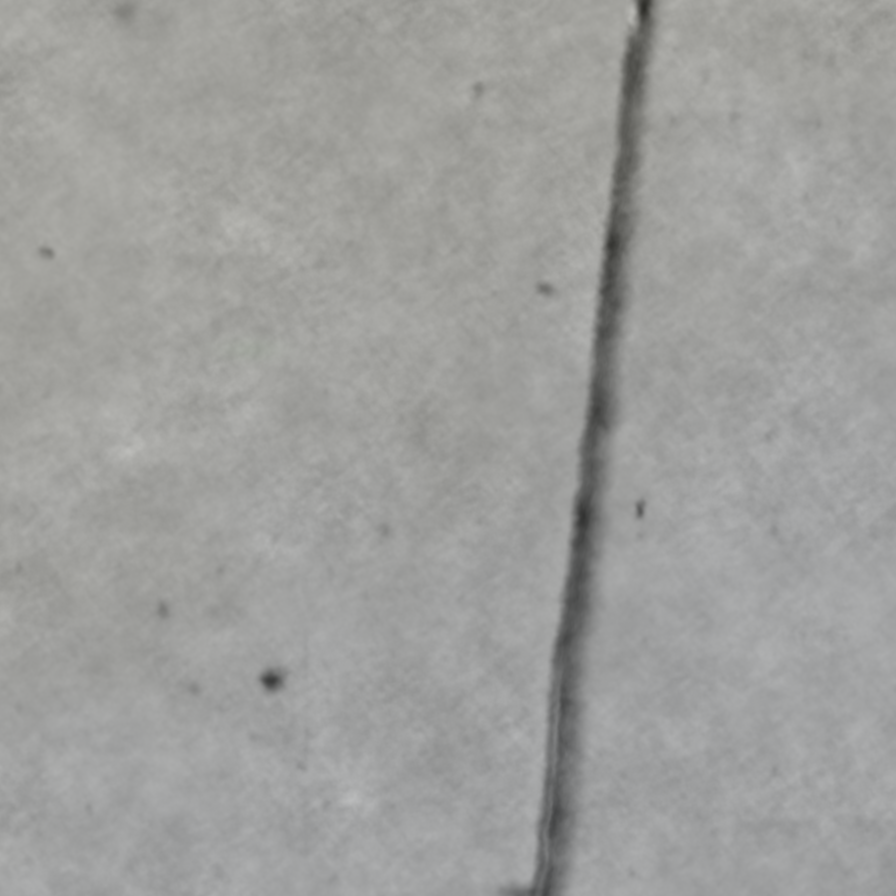
Give the GLSL for this texture, as a Shadertoy shader.

```glsl
float hash(vec2 p) {
    vec3 q = fract(vec3(p.xyx) * 0.1031);
    q += dot(q, q.yzx + 33.33);
    return fract((q.x + q.y) * q.z);
}

float noise(vec2 p) {
    vec2 cell = floor(p), f = fract(p);
    f = f * f * (3.0 - 2.0 * f);
    return mix(mix(hash(cell), hash(cell + vec2(1, 0)), f.x),
               mix(hash(cell + vec2(0, 1)), hash(cell + vec2(1, 1)), f.x), f.y);
}

// Centred fractal noise, roughly -0.5 to 0.5
float fbm(vec2 p, int octaves) {
    float sum = 0.0, amp = 0.5;
    for (int i = 0; i < octaves; i++) {
        sum += amp * (noise(p) - 0.5);
        p = mat2(1.6, 1.2, -1.2, 1.6) * p + 17.3;
        amp *= 0.6;
    }
    return sum;
}

// Soft elliptical falloff
float blob(vec2 p, vec2 centre, vec2 radius) {
    vec2 d = (p - centre) / radius;
    return exp(-dot(d, d));
}

// Sparse pits, one candidate per grid cell
float pits(vec2 p, float scale, float density) {
    vec2 cell = floor(p * scale), f = fract(p * scale);
    float present = step(hash(cell + 71.0), density);
    vec2 centre = 0.3 + 0.4 * vec2(hash(cell + 5.0), hash(cell + 29.0));
    return present * blob(f, centre, vec2(0.13, 0.17)) * hash(cell + 43.0);
}

// Noise stretched along a slanted direction
float fibres(vec2 p, float angle, vec2 scale) {
    float c = cos(angle), s = sin(angle);
    return noise(mat2(c, -s, s, c) * p * scale + 31.0) - 0.5;
}

vec3 concrete(vec2 p) {
    float clouds = fbm(p * 6.0 + 3.0, 4);
    float mottle = fbm(p * 28.0 + 11.0, 4);
    float patches = 0.55 + 0.9 * noise(p * 9.0 + 61.0);
    float strands = fibres(p, 0.7, vec2(65, 170)) + fibres(p, -0.9, vec2(70, 180))
                  + fibres(p, 0.3, vec2(80, 150));
    float grain = fbm(p * 125.0, 3);
    float tone = 0.627 + 0.060 * clouds + 0.088 * mottle
               + patches * (0.021 * strands + 0.038 * grain);
    float cool = smoothstep(0.3, 1.2, p.x * 0.5 + 1.0 - p.y + clouds * 0.4);
    return tone + mix(vec3(0.005, 0.004, -0.014), vec3(-0.003, 0.001, 0.003), cool);
}

// Position, radius and strength of the larger marks
float darkMarks(vec2 p) {
    const vec4 marks[10] = vec4[10](
        vec4(0.304, 0.239, 0.011, 0.38), vec4(0.714, 0.431, 0.008, 0.28),
        vec4(0.608, 0.678, 0.010, 0.20), vec4(0.534, 0.901, 0.009, 0.12),
        vec4(0.052, 0.717, 0.007, 0.17), vec4(0.138, 0.984, 0.014, 0.10),
        vec4(0.182, 0.319, 0.008, 0.13), vec4(0.430, 0.405, 0.008, 0.11),
        vec4(0.215, 0.232, 0.009, 0.09), vec4(0.335, 0.145, 0.007, 0.09));
    float sum = 0.0;
    for (int i = 0; i < 10; i++) {
        float stretch = 0.7 + 0.5 * hash(vec2(float(i), 3.0));
        vec2 radius = marks[i].z * (i == 1 ? vec2(0.7, 1.3) : vec2(1.0, stretch));
        sum += marks[i].w * blob(p, marks[i].xy, radius);
    }
    return sum;
}

float paleStains(vec2 p) {
    const vec4 stains[8] = vec4[8](
        vec4(0.395, 0.105, 0.045, 0.042), vec4(0.305, 0.385, 0.030, 0.045),
        vec4(0.950, 0.950, 0.055, 0.042), vec4(0.470, 0.790, 0.050, 0.030),
        vec4(0.285, 0.740, 0.050, 0.030), vec4(0.910, 0.290, 0.060, 0.034),
        vec4(0.280, 0.560, 0.040, 0.034), vec4(0.140, 0.510, 0.045, 0.030));
    float sum = 0.0;
    for (int i = 0; i < 8; i++)
        sum += stains[i].w * blob(p, stains[i].xy, stains[i].z * vec2(1.0, 0.7));
    return sum;
}

// Darkness of the slanted joint; x is the distance right of its left edge
float joint(float x, float y) {
    float width = mix(0.054, 0.040, y) + 0.012 * fbm(vec2(y * 30.0, 4.0), 3);
    float body = smoothstep(-0.006, 0.009, x) * (1.0 - smoothstep(0.010, width, x));
    float depth = 0.30 + 0.20 * fbm(vec2(x * 50.0, y * 22.0), 4);
    depth -= 0.06 * blob(vec2(y), vec2(0.83), vec2(0.1));
    float knots = blob(vec2(x, y), vec2(0.008, 0.728), vec2(0.008, 0.014))
                + blob(vec2(x, y), vec2(0.014, 0.420), vec2(0.011, 0.020));
    float ridge = blob(vec2(x, 0.0), vec2(0.009, 0.0), vec2(0.004, 1.0));
    ridge *= (1.0 - smoothstep(0.20, 0.32, y)) * (0.6 + 0.8 * noise(vec2(y * 45.0, 6.0)));
    return body * depth + 0.12 * knots - 0.11 * ridge;
}

void mainImage(out vec4 fragColor, in vec2 fragCoord) {
    vec2 uv = fragCoord / iResolution.xy;
    vec2 warped = uv + 0.009 * vec2(fbm(uv * 70.0, 2), fbm(uv * 70.0 + 40.0, 2));

    // Slab surface with stains, pits and a broken hairline
    vec3 col = concrete(uv);
    col += paleStains(uv) * (0.7 + 3.0 * fbm(uv * 65.0, 3));
    col -= darkMarks(warped) + 0.06 * pits(warped, 26.0, 0.14);
    float hairX = 0.340 + 0.012 * (uv.y - 0.2) + 0.008 * fbm(vec2(uv.y * 20.0, 2.0), 2);
    float hair = blob(uv, vec2(hairX, 0.21), vec2(0.004, 0.13));
    col -= 0.05 * hair * noise(vec2(uv.y * 40.0, 9.0));
    col -= 0.03 * blob(uv, vec2(0.36, 0.43), vec2(0.09, 0.07)) * (0.5 + 3.0 * fbm(uv * 60.0 + 7.0, 3));
    col += vec3(-0.012, 0.004, -0.012) * blob(uv, vec2(0.28, 0.61), vec2(0.035, 0.012));

    // Joint with a ragged left edge
    float edge = 0.593 + 0.112 * uv.y - 0.005 * blob(vec2(uv.y), vec2(0.27), vec2(0.15));
    edge += 0.007 * fbm(vec2(uv.y * 26.0, 8.0), 4) + 0.004 * fbm(uv * 90.0, 2);
    float across = uv.x - edge;
    col -= joint(across, uv.y);
    col += 0.018 * blob(vec2(across, 0.0), vec2(-0.011, 0.0), vec2(0.008, 1.0));

    // Chipped upper end and dark foot
    col += 0.26 * blob(warped, vec2(0.709, 0.978), vec2(0.007, 0.026));
    col -= 0.16 * blob(warped, vec2(0.721, 0.992), vec2(0.007, 0.018));
    col -= 0.25 * blob(warped, vec2(0.583, 0.002), vec2(0.022, 0.009));

    fragColor = vec4(clamp(col, 0.0, 1.0), 1.0);
}
```
